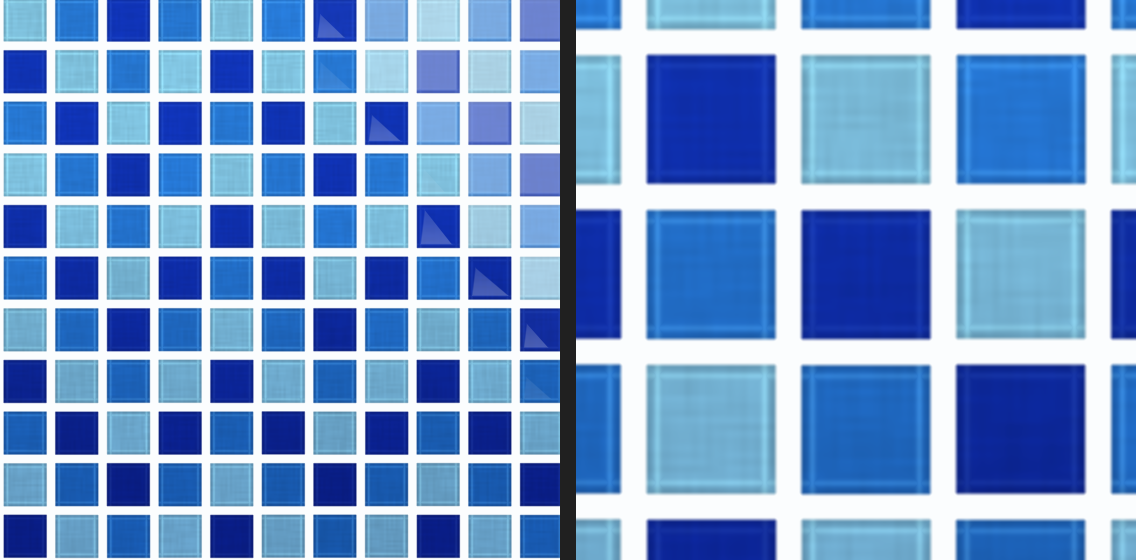
Left, the full canvas; right, a detail of the centre.
A WebGL 2 fragment shader for this pattern:

```glsl
#version 300 es
precision highp float;
// Glass mosaic: square tiles in three blues on white grout, about 11 by 11.
// A triangle wave across and a shift per row choose the blue; bevels, a
// vertical shade and a diagonal glare at the upper right finish the glass.

uniform vec2 u_resolution;
out vec4 fragColor;

// Layout, in canvas units
const float PITCH = 0.0922;
const vec2 FIRST_CENTER = vec2(0.0450, 0.0423);
const float HALF_TILE = 0.0384;
const float JITTER = 0.0005;
const float EDGE_BLUR = 0.0017;
const float CORNER = 0.0015;

// Bevel, in half tiles
const float BEVEL_INSET = 0.17;
const float BEVEL_WIDTH = 0.055;

// Glare: positive side of a sloping line
const vec2 GLARE_PIVOT = vec2(0.60, 0.96);
const float GLARE_SLOPE = 1.5;
const float HAZE_STRENGTH = 0.43;
const float SHARD_STRENGTH = 0.27;

const vec3 GROUT = vec3(0.985, 0.992, 0.995);
const vec3 HAZE = vec3(0.91, 0.93, 0.96);
const vec3 LIGHT_LOW = vec3(0.39, 0.61, 0.76);
const vec3 LIGHT_HIGH = vec3(0.50, 0.76, 0.87);
const vec3 MID_LOW = vec3(0.09, 0.34, 0.67);
const vec3 MID_HIGH = vec3(0.15, 0.47, 0.83);
const vec3 DARK_LOW = vec3(0.035, 0.11, 0.51);
const vec3 DARK_HIGH = vec3(0.06, 0.20, 0.71);

float hash(vec2 p) {
    return fract(sin(dot(p, vec2(127.1, 311.7))) * 43758.5453);
}

float noise(vec2 p) {
    vec2 i = floor(p), f = fract(p);
    f = f * f * (3.0 - 2.0 * f);
    return mix(mix(hash(i), hash(i + vec2(1, 0)), f.x),
               mix(hash(i + vec2(0, 1)), hash(i + vec2(1, 1)), f.x), f.y);
}

float roundedBox(vec2 p, float halfSize, float radius) {
    vec2 q = abs(p) - halfSize + radius;
    return length(max(q, 0.0)) + min(max(q.x, q.y), 0.0) - radius;
}

// 0 light, 1 mid, 2 dark
float blueIndex(vec2 cell) {
    float wave = 2.0 - abs(mod(cell.x, 4.0) - 2.0);
    return mod(wave + cell.y + 2.0, 3.0);
}

vec3 glassColor(float index, float height) {
    vec3 low = index < 0.5 ? LIGHT_LOW : index < 1.5 ? MID_LOW : DARK_LOW;
    vec3 high = index < 0.5 ? LIGHT_HIGH : index < 1.5 ? MID_HIGH : DARK_HIGH;
    return mix(low, high, smoothstep(0.0, 0.85, height));
}

// Thin line just inside the tile edge
float bevelLine(float a) {
    float t = (abs(a) - 1.0 + BEVEL_INSET) / BEVEL_WIDTH;
    return exp(-t * t);
}

float glareSide(vec2 uv) {
    return (uv.x - GLARE_PIVOT.x) * GLARE_SLOPE + uv.y - GLARE_PIVOT.y;
}

// Bright facet in the lower left of a tile on the glare border
float shard(vec2 p, float seed) {
    float lean = mix(0.7, 1.3, seed);
    float reach = mix(-0.55, 0.05, fract(seed * 7.3));
    float d = max(p.x * lean + p.y - reach, -0.72 - p.x + 0.12 * p.y);
    d = max(d, -0.82 - p.y);
    float fade = mix(1.0, 0.6, smoothstep(-0.8, 0.6, p.y));
    return (1.0 - smoothstep(-0.05, 0.05, d)) * fade;
}

void main() {
    float side = min(u_resolution.x, u_resolution.y);
    vec2 uv = gl_FragCoord.xy / side;
    vec2 cell = floor((uv - FIRST_CENTER) / PITCH + 0.5);
    vec2 center = FIRST_CENTER + cell * PITCH;
    float seed = hash(cell + 3.7);
    vec2 offset = uv - center - JITTER * (vec2(seed, hash(cell + 19.1)) - 0.5);
    vec2 p = offset / HALF_TILE;

    // Glass body with faint woven grain
    float index = blueIndex(cell);
    vec3 color = glassColor(index, uv.y) * (0.97 + 0.06 * seed);
    float grain = noise(uv * vec2(240.0, 30.0)) + noise(uv * vec2(30.0, 240.0));
    color *= 1.0 + 0.05 * (grain - 1.0);

    // Dark rim and lighter bevel lines
    float rim = smoothstep(0.82, 1.0, max(abs(p.x), abs(p.y)));
    color *= 1.0 - 0.13 * rim;
    float bevel = max(bevelLine(p.x), 0.75 * bevelLine(p.y));
    color += vec3(0.10, 0.13, 0.11) * bevel * (index < 1.5 ? 0.85 : 0.4);

    // Haze over lit tiles, facets along the glare border
    float lit = glareSide(center);
    float haze = smoothstep(-0.01, 0.07, lit) * HAZE_STRENGTH;
    haze *= 1.0 - 0.45 * smoothstep(0.78, 0.95, max(p.x, -p.y));
    float border = step(-0.1, lit) * step(lit, 0.02);
    float facet = border * shard(p, seed) * SHARD_STRENGTH;
    color = mix(color, HAZE, max(haze, facet * (index < 1.5 ? 0.4 : 1.0)));

    // Soft tile outline over the grout
    float blur = max(EDGE_BLUR, 0.75 / side);
    float mask = 1.0 - smoothstep(-blur, blur, roundedBox(offset, HALF_TILE, CORNER));
    fragColor = vec4(mix(GROUT, color, mask), 1.0);
}
```
